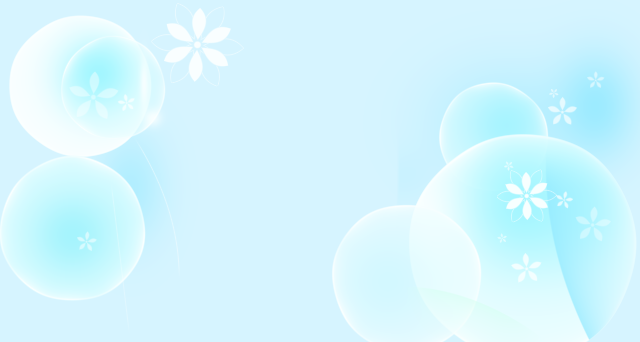
Give the GLSL for this background, as a Shadertoy shader.

```glsl
// Pale sky-blue backdrop with soft cyan glows, glassy bubbles and white flowers.
// Bubbles are wobbling discs with a tinted core and bright rim; flowers fold the
// angle into petals. Everything is laid out with the canvas height as one unit.

const float ASPECT = 1.864;
const float TAU = 6.2831853;
const vec3 SKY = vec3(0.84, 0.957, 1.0);
const vec3 WHITE = vec3(0.985, 1.0, 1.0);
const vec3 AQUA = vec3(0.63, 0.965, 1.0);
const vec3 AZURE = vec3(0.58, 0.915, 1.0);
const vec3 PALE = vec3(0.86, 0.99, 1.0);
const vec3 MINT = vec3(0.83, 1.0, 0.94);
const float WOBBLE = 0.010;
const float RIM_POWER = 11.0;

float pixelSize;

// Sineless hash
float hash(float n) {
    n = fract(n * 0.1031);
    n *= n + 33.33;
    return fract(n * (n + n));
}

float cover(float dist) {
    return 1.0 - smoothstep(-pixelSize, pixelSize, dist);
}

float glow(vec2 p, vec2 center, vec2 size) {
    vec2 q = (p - center) / size;
    return exp(-dot(q, q));
}

// Glass disc: shell.a is its opacity, core is relative to the radius.
// Returns the coverage of the disc.
float bubble(inout vec3 col, vec2 p, vec2 center, float radius, vec2 core,
             float coreSize, vec3 coreTint, vec4 shell, float seed) {
    vec2 q = (p - center) / radius;
    float angle = atan(q.y, q.x);
    float phase = TAU * hash(seed);
    float wave = sin(3.0 * angle + phase) + 0.5 * sin(7.0 * angle - phase);
    float d = length(q) / (1.0 + WOBBLE * wave);
    float inside = cover((d - 1.0) * radius);
    float tint = glow(q, core, vec2(coreSize));
    col = mix(col, mix(shell.rgb, coreTint, tint), inside * shell.a);
    float patches = 0.5 + 0.3 * sin(4.0 * angle + phase) + 0.2 * sin(9.0 * angle - phase);
    float rim = pow(min(d, 1.0), RIM_POWER) * (0.3 + 0.6 * patches);
    float edge = 0.3 * smoothstep(0.965, 0.995, d);
    col = mix(col, WHITE, inside * min(rim + edge, 1.0));
    return inside;
}

// Signed distance across one pointed petal, after folding the angle
float petals(vec2 q, float count, float turn, float width) {
    float sector = TAU / count;
    float angle = mod(atan(q.y, q.x) - turn + 0.5 * sector, sector) - 0.5 * sector;
    vec2 f = length(q) * vec2(cos(angle), sin(angle));
    float t = (f.x - 0.14) / 0.86;
    float profile = 4.0 * t * (1.0 - t) * (0.65 + 0.5 * t);
    return abs(f.y) - width * profile;
}

void flower(inout vec3 col, vec2 p, vec2 center, float size, float count,
            float turn, float alpha, float outline) {
    vec2 q = (p - center) / size;
    float shape = cover(petals(q, count, turn, 0.20) * size);
    shape = max(shape, cover((length(q) - 0.09) * size));
    float back = abs(petals(q / 1.25, count, turn + 0.5 * TAU / count, 0.19)) * 1.25;
    float lines = cover(back * size - 0.0007) * outline * step(length(q), 1.25);
    col = mix(col, WHITE, alpha * max(shape, lines));
}

// Thin curve x(y), corrected for its slope, between two heights
void stem(inout vec3 col, vec2 p, float x, float slope, float low, float high, float alpha) {
    float dist = abs(p.x - x) / sqrt(1.0 + slope * slope);
    float span = smoothstep(low, low + 0.05, p.y) * (1.0 - smoothstep(high - 0.05, high, p.y));
    col = mix(col, WHITE, cover(dist - 0.0008) * span * alpha);
}

void mainImage(out vec4 fragColor, in vec2 fragCoord) {
    pixelSize = 1.0 / iResolution.y;
    vec2 p = fragCoord / iResolution.xy * vec2(ASPECT, 1.0);
    vec3 col = SKY;

    // Background glows
    col = mix(col, AZURE, 0.85 * glow(p, vec2(1.735, 0.69), vec2(0.115, 0.15)));
    col = mix(col, AZURE, 0.50 * glow(p, vec2(1.47, 0.64), vec2(0.21, 0.17)));
    col = mix(col, AZURE, 0.55 * glow(p, vec2(0.38, 0.45), vec2(0.10, 0.16)));
    float veil = smoothstep(1.155, 1.165, p.x + 0.25 * (p.y - 0.52) * (p.y - 0.52));
    col = mix(col, AZURE, 0.16 * veil * glow(p, vec2(1.17, 0.48), vec2(0.10, 0.09)));

    // Left bubbles
    bubble(col, p, vec2(0.235, 0.748), 0.206, vec2(0.22, 0.15), 0.55, AQUA, vec4(WHITE, 0.92), 1.0);
    bubble(col, p, vec2(0.330, 0.743), 0.151, vec2(-0.25, 0.30), 0.65, AQUA, vec4(PALE, 0.55), 2.0);
    col = mix(col, WHITE, 0.8 * glow(p, vec2(0.420, 0.755), vec2(0.012, 0.075)));
    col = mix(col, WHITE, 0.8 * glow(p, vec2(0.445, 0.655), vec2(0.025)));
    bubble(col, p, vec2(0.211, 0.330), 0.211, vec2(0.0, -0.08), 0.62, AQUA * 0.99, vec4(PALE, 0.88), 3.0);

    // Right bubbles
    bubble(col, p, vec2(1.437, 0.600), 0.158, vec2(0.25, 0.20), 0.75, AQUA, vec4(PALE, 0.65), 4.0);
    float big = bubble(col, p, vec2(1.524, 0.279), 0.330, vec2(0.0, 0.38), 0.60, AQUA, vec4(0.92, 0.995, 1.0, 0.92), 5.0);
    col = mix(col, AQUA, 0.55 * big * glow(p, vec2(1.70, 0.40), vec2(0.13, 0.17)));

    // Curved blue fold within the large bubble
    float t = max((0.515 - p.y) / 0.498, 0.0);
    float side = p.x - (1.59 + 0.121 * t * t);
    float fold = smoothstep(-0.003, 0.003, side) * exp(-max(side, 0.0) / 0.11);
    fold *= 1.0 - smoothstep(0.43, 0.57, p.y);
    col = mix(col, AZURE, 0.75 * big * fold);
    col = mix(col, WHITE, 0.85 * big * glow(p, vec2(1.23, 0.33), vec2(0.11, 0.21)));

    bubble(col, p, vec2(1.184, 0.187), 0.216, vec2(-0.25, -0.05), 0.75, vec3(0.82, 0.98, 1.0), vec4(0.94, 0.995, 1.0, 0.65), 6.0);

    // Faint green sweep
    float sweep = (p.x - 1.165) / 0.39;
    float below = 0.163 - 0.133 * sweep * sweep - p.y;
    float ribbon = smoothstep(-0.002, 0.003, below) * exp(-max(below, 0.0) / 0.05);
    col = mix(col, MINT, 0.55 * ribbon * smoothstep(0.0, 0.3, sweep) * (1.0 - smoothstep(0.7, 1.1, sweep)));

    // Fine stems
    float rise = (p.y - 0.187) / 0.41;
    stem(col, p, 0.522 - 0.13 * rise * rise, 0.634 * rise, 0.18, 0.60, 0.6);
    stem(col, p, 0.376 - 0.12 * (p.y - 0.03), 0.12, 0.02, 0.47, 0.4);

    // Main flowers
    flower(col, p, vec2(0.575, 0.869), 0.108, 6.0, 0.45, 0.95, 0.75);
    flower(col, p, vec2(1.534, 0.427), 0.070, 6.0, 0.55, 0.95, 0.75);
    flower(col, p, vec2(0.272, 0.716), 0.075, 5.0, 0.25, 0.45, 0.0);
    flower(col, p, vec2(1.638, 0.672), 0.044, 5.0, 0.30, 0.70, 0.0);
    flower(col, p, vec2(1.726, 0.342), 0.054, 5.0, 0.20, 0.40, 0.0);
    flower(col, p, vec2(1.534, 0.214), 0.046, 5.0, 0.40, 0.80, 0.0);

    // Small flowers
    flower(col, p, vec2(1.735, 0.765), 0.026, 5.0, 0.3, 0.55, 0.0);
    flower(col, p, vec2(1.643, 0.415), 0.026, 5.0, 0.1, 0.75, 0.0);
    flower(col, p, vec2(0.369, 0.699), 0.026, 5.0, 0.5, 0.75, 0.0);
    flower(col, p, vec2(0.252, 0.293), 0.030, 5.0, 0.2, 0.55, 0.0);
    for (float i = 0.0; i < 3.0; i++) {
        float s = 1.0 - 0.5 * i;
        vec2 spot = vec2(1.463 + 0.15 * s * s * s, 0.303 + 0.425 * s);
        flower(col, p, spot, 0.014, 5.0, TAU * hash(i + 9.0), 0.65, 0.0);
    }

    fragColor = vec4(col, 1.0);
}
```
